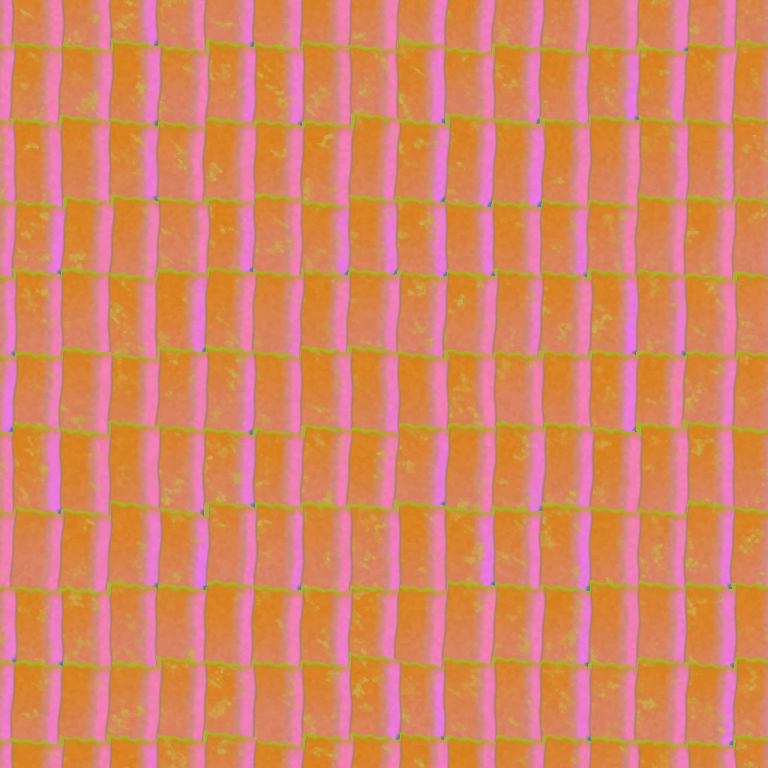
Reproduce this texture map procedurally as a Shadertoy shader.

```glsl
const float TAU = 6.2831853;
const vec2 TILES = vec2(16.0, 10.0);

float hash(vec2 p) {
    vec3 q = fract(p.xyx * vec3(0.1031, 0.1030, 0.0973));
    q += dot(q, q.yzx + 33.33);
    return fract((q.x + q.y) * q.z);
}

float tileHash(vec2 id, float salt) {
    return hash(mod(id, TILES) + salt);
}

// Wrapping cellular noise: nearest distance and that cell's random value
vec2 cells(vec2 uv, float count) {
    vec2 p = uv * count, base = floor(p);
    vec2 nearest = vec2(9.0, 0.0);
    for (int j = -1; j <= 1; j++)
    for (int i = -1; i <= 1; i++) {
        vec2 cell = base + vec2(i, j);
        vec2 id = mod(cell, count);
        vec2 site = cell + vec2(hash(id + 3.7), hash(id + 71.3));
        float d = length(p - site);
        if (d < nearest.x) nearest = vec2(d, hash(id + 19.1));
    }
    return nearest;
}

// Height of the course line under a tile, sloping down to the right
float courseEdge(float column, float row, float across) {
    float courseShift = 0.09 * (tileHash(vec2(0.0, row), 41.0) - 0.5);
    float tileShift = 0.12 * (tileHash(vec2(column, row), 7.0) - 0.5);
    return row + courseShift + tileShift - 0.07 * (across - 0.5);
}

// Sideways position of the joint left of a tile
float jointEdge(float column, float row, float y) {
    float lean = 0.05 * (y - row - 0.5);
    return column + lean + 0.08 * (tileHash(vec2(column, row), 23.0) - 0.5);
}

void mainImage(out vec4 fragColor, in vec2 fragCoord) {
    vec2 uv = fragCoord / iResolution.xy;
    vec2 pixel = TILES / iResolution.xy;
    vec2 grain = cells(uv, 170.0);

    // Slightly bent tile grid
    vec2 p = uv * TILES - vec2(0.30, 0.41);
    p.x += 0.025 * sin(TAU * (5.0 * uv.y + uv.x)) + 0.012 * sin(TAU * (17.0 * uv.y + 3.0 * uv.x));
    p.y += 0.012 * sin(TAU * (47.0 * uv.x + 2.0 * uv.y)) + 0.02 * (grain.x - 0.5);

    // Settle which tile covers this point
    vec2 id = floor(p);
    vec2 local = fract(p);
    for (int k = 0; k < 2; k++) {
        float line = floor(p.y + 0.5);
        id.y = p.y > courseEdge(id.x, line, local.x) ? line : line - 1.0;
        float joint = floor(p.x + 0.5);
        id.x = p.x > jointEdge(joint, id.y, p.y) ? joint : joint - 1.0;
        float left = jointEdge(id.x, id.y, p.y);
        float right = jointEdge(id.x + 1.0, id.y, p.y);
        local.x = (p.x - left) / (right - left);
    }
    float low = courseEdge(id.x, id.y, local.x);
    float high = courseEdge(id.x, id.y + 1.0, local.x);
    local.y = (p.y - low) / (high - low);
    float tone = tileHash(id, 53.0);
    float wear = tileHash(id, 87.0);

    // Flat face: deep orange at the top, salmon towards the foot
    float drift = 0.5 * sin(TAU * (2.0 * uv.x + 3.0 * uv.y)) + 0.5 * sin(TAU * (5.0 * uv.x - 2.0 * uv.y) + 1.3);
    float depth = local.y + 0.45 * (tone - 0.5) + 0.12 * drift - 0.15 * (local.x - 0.3);
    vec3 color = mix(vec3(0.85, 0.51, 0.39), vec3(0.85, 0.51, 0.13), smoothstep(-0.1, 1.0, depth));

    // Raised roll on the right
    float roll = local.x + 0.06 * (tone - 0.5);
    float violet = 0.8 * wear * wear * (1.1 - 0.6 * local.y) + 0.12 * drift;
    vec3 pink = mix(vec3(0.95, 0.50, 0.69), vec3(0.91, 0.46, 0.94), clamp(violet, 0.0, 1.0));
    color = mix(color, vec3(0.82, 0.53, 0.50), smoothstep(0.50, 0.73, roll));
    color = mix(color, pink, smoothstep(0.69, 0.83, roll));

    // Broken lichen patches
    vec2 warp = 0.006 * sin(TAU * (vec2(19.0, 13.0) * uv.yx + vec2(7.0, 23.0) * uv));
    warp += 0.003 * sin(TAU * (vec2(61.0, 43.0) * uv.yx + vec2(29.0, 37.0) * uv));
    vec2 patchCell = cells(uv + warp, 44.0);
    float lichen = smoothstep(0.55, 0.12, patchCell.x + 0.4 * (grain.x - 0.4));
    lichen *= smoothstep(0.72 - 0.35 * wear, 0.95, patchCell.y) * (0.4 + 0.6 * grain.y);
    color = mix(color, vec3(0.79, 0.66, 0.29), lichen * (1.0 - 0.75 * smoothstep(0.7, 0.85, roll)));
    color += 0.045 * (grain.y - 0.5) * vec3(0.5, 0.6, 1.0);

    // Joints between columns
    float side = min(local.x, 1.0 - local.x);
    color = mix(color, vec3(0.64, 0.50, 0.43), 0.8 * smoothstep(max(0.045, 1.5 * pixel.x), 0.0, side));

    // Mossy line along each course
    float below = 1.0 - local.y;
    float rollFade = 1.0 - 0.35 * smoothstep(0.7, 0.85, roll);
    color = mix(color, vec3(0.77, 0.55, 0.12), 0.55 * rollFade * smoothstep(0.15, 0.02, below));
    float moss = smoothstep(max(0.055, 1.5 * pixel.y), 0.01, below);
    moss = max(moss, smoothstep(max(0.022, pixel.y), 0.0, local.y));
    color = mix(color, vec3(0.64, 0.72, 0.14), moss * rollFade * (0.7 + 0.3 * grain.y));

    // Shadowed gaps at a few lower right corners
    float gap = length((local - vec2(0.98, 0.02)) * vec2(1.0, 1.4));
    color = mix(color, vec3(0.24, 0.50, 0.58), 0.8 * step(0.7, wear) * smoothstep(0.09, 0.02, gap));

    fragColor = vec4(clamp(color, 0.0, 1.0), 1.0);
}
```
